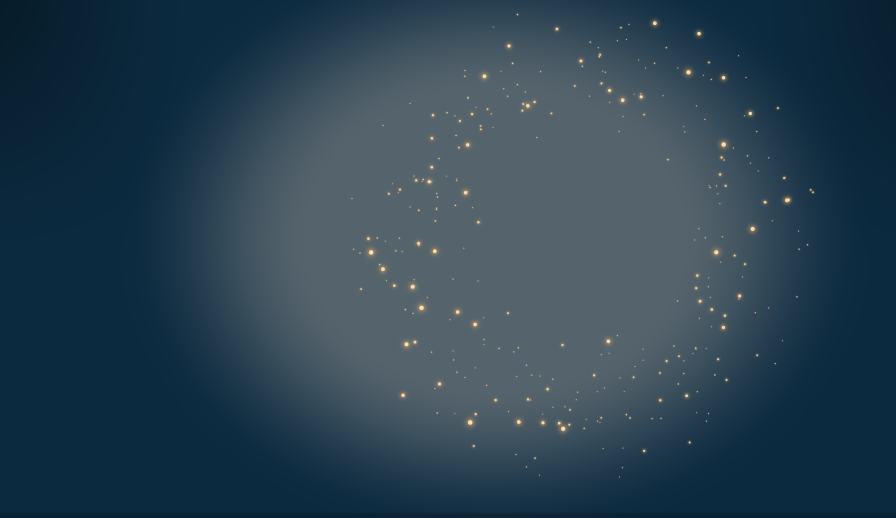
Reproduce this background procedurally as a Shadertoy shader.

```glsl
const int SPARK_COUNT = 300;
const float TAU = 6.2831853;

const vec3 NAVY = vec3(0.045, 0.165, 0.25);
const vec3 MIDNIGHT = vec3(0.025, 0.095, 0.14);
const vec3 SLATE = vec3(0.335, 0.39, 0.425);
const vec3 GOLD = vec3(1.0, 0.73, 0.40);
const vec3 CREAM = vec3(1.0, 0.89, 0.70);

vec4 hash41(float n) {
    vec4 q = fract(n * vec4(0.1031, 0.1030, 0.0973, 0.1099));
    q += dot(q, q.wzxy + 33.33);
    return fract((q.xxyz + q.yzzw) * q.zywx);
}

// Elliptical light: 1 on the inner plateau, 0 beyond the outer rim
float softEllipse(vec2 p, vec2 center, vec2 radii, float plateau) {
    return 1.0 - smoothstep(plateau, 1.0, length((p - center) / radii));
}

// Deep blue that darkens towards the upper corners
vec3 backdrop(vec2 uv) {
    float side = abs(uv.x - 0.53) / 0.53;
    float shade = smoothstep(0.55, 1.1, side) * smoothstep(0.45, 1.05, uv.y);
    return mix(NAVY, MIDNIGHT, 0.9 * shade);
}

// Position on a ring, most likely near the middle of its band
vec2 ringPoint(vec4 rnd, vec2 center, float radius, float spread) {
    float angle = TAU * rnd.x;
    float r = radius + spread * (rnd.y + rnd.z - 1.0);
    return center + r * vec2(cos(angle), sin(angle));
}

// Returns the sharp core in x and the soft halo in y
vec2 spark(float dist, float radius, float pixel) {
    float core = clamp((radius - dist) / pixel + 0.5, 0.0, 1.0);
    float halo = exp(-dist * dist / (radius * radius * 4.0));
    return vec2(core, halo);
}

vec3 addSparks(vec3 color, vec2 p, vec2 center, float radius, float spread, float pixel) {
    // Skip everything outside the band
    if (abs(length(p - center) - radius) > spread + 0.02) return color;
    for (int i = 0; i < SPARK_COUNT; i++) {
        vec4 rnd = hash41(float(i) + 17.0);
        float dist = length(p - ringPoint(rnd, center, radius, spread));
        if (dist > 0.02) continue;
        // Few large sparks among many tiny ones
        float size = mix(0.0009, 0.0044, pow(rnd.w, 5.0));
        float strength = mix(0.4, 0.95, rnd.w);
        vec2 light = spark(dist, size, pixel) * strength;
        color = mix(color, GOLD, 0.5 * light.y);
        color = mix(color, CREAM, light.x);
    }
    return color;
}

void mainImage(out vec4 fragColor, in vec2 fragCoord) {
    vec2 uv = fragCoord / iResolution.xy;
    float aspect = iResolution.x / iResolution.y;
    float pixel = 1.0 / iResolution.y;
    vec2 p = vec2(uv.x * aspect, uv.y);

    // Broad slate glow
    float glow = softEllipse(p, vec2(0.553 * aspect, 0.538), vec2(0.73, 0.585), 0.47);
    vec3 color = mix(backdrop(uv), SLATE, glow);

    // Golden ring
    color = addSparks(color, p, vec2(0.652 * aspect, 0.538), 0.335, 0.155, pixel);

    // Thin shadow along the lower edge
    color *= mix(0.8, 1.0, smoothstep(0.004, 0.013, uv.y));

    fragColor = vec4(color, 1.0);
}
```
